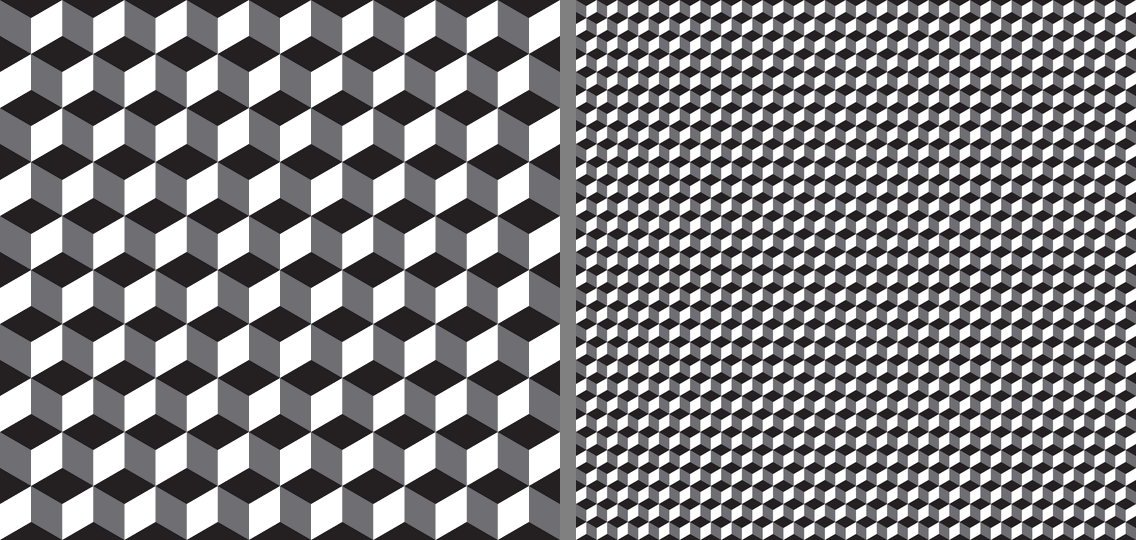
Left: one tile. Right: repeated 3 by 3.
Give the GLSL for this pattern, as a Shadertoy shader.

```glsl
// Colour of the tumbling-block pattern at uv, which spans 0..1 over the canvas
vec3 cubeColor(vec2 uv) {
    // 9 cubes across, each two columns wide; 10 rows of cubes
    vec2 grid = uv * vec2(18.0, 10.0);
    float column = floor(grid.x);
    float across = grid.x - column;

    // Neighbouring columns are the same, offset by one row
    float height = mod(grid.y + column, 2.0);
    float toMiddle = abs(height - 1.0);

    // Side faces: gray below a left half of a lid, white below a right half
    vec3 side = height > 1.0 ? vec3(0.43, 0.43, 0.45) : vec3(1.0);

    // Rhombic lids: 0 at the centre, 1 on the outline
    float lid = min(1.0 - across + 3.0 * (1.0 - toMiddle), across + 3.0 * toMiddle);
    vec3 top = mix(vec3(0.14, 0.12, 0.13), vec3(0.09), smoothstep(0.93, 0.97, lid));
    return lid < 1.0 ? top : side;
}

void mainImage(out vec4 fragColor, in vec2 fragCoord) {
    // Average a 4 x 4 grid of samples to smooth the edges
    vec3 sum = vec3(0.0);
    for (int i = 0; i < 16; i++) {
        vec2 offset = (vec2(i % 4, i / 4) - 1.5) / 4.0;
        sum += cubeColor((fragCoord + offset) / iResolution.xy);
    }
    fragColor = vec4(sum / 16.0, 1.0);
}
```
